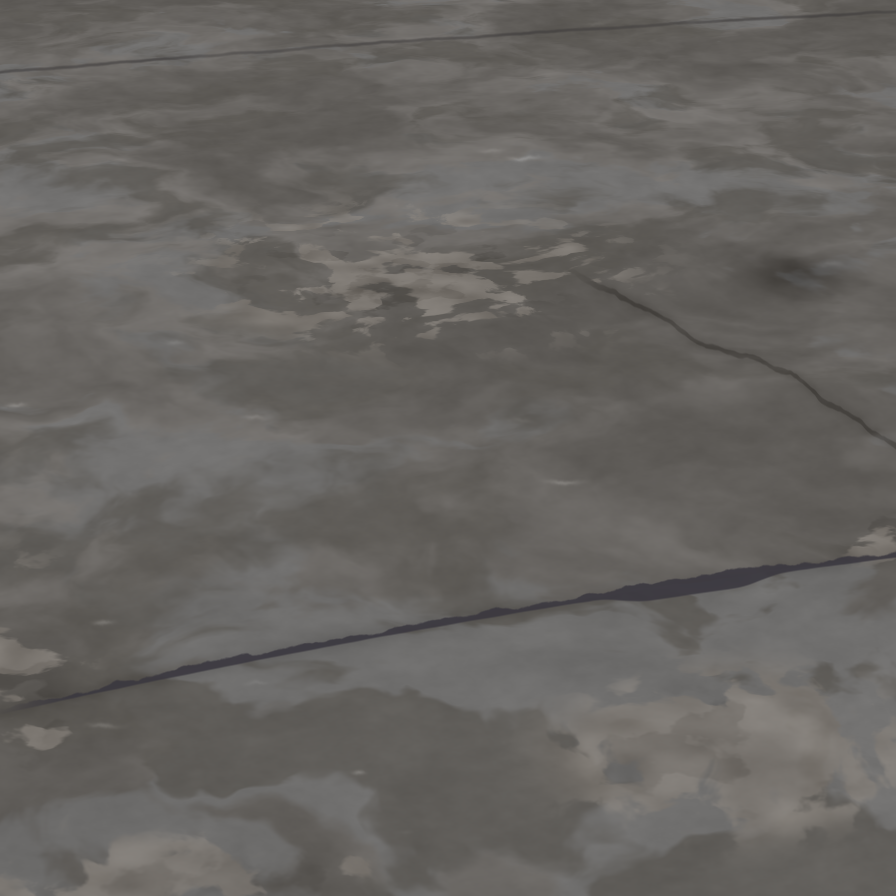
This texture is drawn by a WebGL 2 fragment shader. Its source:

```glsl
#version 300 es
precision highp float;
// Worn concrete floor seen at a slant: stained slabs with flaking patches,
// two dark joints and a wandering crack. Noise is sampled on a receding ground
// plane, so the marks grow flatter and finer toward the top.
uniform vec2 u_resolution;
out vec4 fragColor;

float hash(vec2 p) {
    vec3 q = fract(vec3(p.xyx) * 0.1031);
    q += dot(q, q.yzx + 33.33);
    return fract((q.x + q.y) * q.z);
}

float noise(vec2 p) {
    vec2 i = floor(p), f = fract(p);
    f = f * f * (3.0 - 2.0 * f);
    return mix(mix(hash(i), hash(i + vec2(1, 0)), f.x),
               mix(hash(i + vec2(0, 1)), hash(i + vec2(1, 1)), f.x), f.y);
}

float fbm(vec2 p) {
    float sum = 0.0, amp = 0.5;
    for (int i = 0; i < 5; i++) {
        sum += amp * noise(p);
        p = mat2(1.9, 0.5, -0.5, 1.9) * p + 7.3;
        amp *= 0.5;
    }
    return sum / 0.97;
}

// Soft elliptical region, 1 at its centre
float spot(vec2 p, vec2 centre, vec2 radius) {
    vec2 q = (p - centre) / radius;
    return exp(-dot(q, q));
}

float stroke(float dist, float halfWidth) {
    float soft = max(0.0014, 0.8 / u_resolution.y);
    return 1.0 - smoothstep(halfWidth - soft, halfWidth + soft, abs(dist));
}

void main() {
    vec2 uv = gl_FragCoord.xy / u_resolution;
    vec2 ground = vec2(uv.x - 0.5, 2.2) / (1.45 - uv.y);
    vec2 warp = vec2(fbm(ground * 4.0 + 3.0), fbm(ground * 4.0 + 17.0)) - 0.5;
    float broad = fbm(ground * 3.0 + warp * 1.5 + 5.0);
    float blotch = fbm(ground * 6.0 + warp * 2.0 + 31.0);
    float scuff = fbm(ground * 11.0 + warp * 2.0 + 53.0);
    float fine = fbm(ground * 20.0 + warp * 3.0 + 71.0);

    // Joint heights, and the slab nearest the viewer
    float wobble = fbm(uv * vec2(38.0, 22.0)) - 0.5;
    float nearJoint = 0.206 + 0.225 * uv.x - 0.05 * uv.x * uv.x + 0.006 * wobble;
    float farJoint = 0.919 + 0.085 * uv.x - 0.017 * uv.x * uv.x + 0.003 * wobble;
    float nearSlab = smoothstep(-0.003, 0.003, nearJoint - uv.y);

    // Broad tone
    float basin = spot(uv, vec2(0.89, 0.71), vec2(0.2, 0.09));
    float tone = broad + 0.35 * (blotch - 0.5) + 0.12 * basin
               + 0.14 * spot(uv, vec2(0.62, 0.86), vec2(0.25, 0.04))
               + 0.1 * spot(uv, vec2(0.1, 0.74), vec2(0.3, 0.05))
               - 0.12 * spot(uv, vec2(0.5, 0.53), vec2(0.3, 0.09));
    vec3 color = mix(vec3(0.365, 0.353, 0.338), vec3(0.468, 0.455, 0.442),
                     smoothstep(0.26, 0.76, tone));

    // Cool, smooth cement skin, mostly beside the near joint
    float skin = 0.14 * nearSlab + 0.17 * spot(uv, vec2(0.36, 0.31), vec2(0.35, 0.06))
               + 0.1 * basin - 0.06;
    color = mix(color, vec3(0.445, 0.444, 0.443),
                0.75 * smoothstep(0.5, 0.57, 0.6 * broad + 0.4 * scuff + skin));

    // Brown-grey stains: ragged on the near slab, softer further off
    float stainBias = 0.04 * nearSlab
                    + 0.22 * spot(uv, vec2(0.8, 0.02), vec2(0.25, 0.05))
                    + 0.16 * spot(uv, vec2(0.65, 0.75), vec2(0.07, 0.06))
                    + 0.13 * spot(uv, vec2(0.08, 0.81), vec2(0.15, 0.025))
                    + 0.12 * spot(uv, vec2(0.45, 0.79), vec2(0.2, 0.02))
                    + 0.12 * spot(uv, vec2(0.17, 0.385), vec2(0.13, 0.025))
                    - 0.1 * basin;
    float stainEdge = mix(0.08, 0.03, nearSlab);
    float stain = smoothstep(0.57 - stainEdge, 0.57 + stainEdge,
                             0.65 * blotch + 0.35 * scuff + stainBias);
    color = mix(color, vec3(0.358, 0.346, 0.328), 0.8 * stain);

    // Beige flaking patches with chipped edges and shadowed pits
    float flaking = spot(uv, vec2(0.82, 0.16), vec2(0.17, 0.08))
                  + 0.85 * spot(uv, vec2(0.46, 0.69), vec2(0.22, 0.07))
                  + 0.8 * spot(uv, vec2(0.02, 0.24), vec2(0.07, 0.12))
                  + 0.6 * spot(uv, vec2(0.98, 0.41), vec2(0.08, 0.04))
                  + 0.6 * spot(uv, vec2(0.2, 0.02), vec2(0.3, 0.05));
    float flake = smoothstep(0.57, 0.63, 0.55 * fine + 0.45 * scuff + 0.14 * flaking);
    vec3 flakeColor = vec3(0.505, 0.483, 0.458) + 0.12 * (noise(ground * 32.0) - 0.5);
    color = mix(color, flakeColor, 0.75 * flake * smoothstep(0.05, 0.4, flaking));
    float pit = smoothstep(0.6, 0.68, fbm(ground * 17.0 + 91.0) + 0.05 * flaking);
    color -= 0.04 * pit * smoothstep(0.2, 0.7, flaking);

    // Fine mottling and the dark hollow in the basin
    color += 0.05 * (fine - 0.5) + 0.025 * (fbm(uv * vec2(60.0, 110.0)) - 0.5);
    color -= 0.13 * spot(uv + 0.04 * warp, vec2(0.89, 0.697), vec2(0.06, 0.016));

    // Small bright chips
    for (int i = 0; i < 16; i++) {
        float k = float(i);
        vec2 chip = vec2(hash(vec2(k, 2.7)), hash(vec2(k, 9.1)));
        vec2 size = vec2(0.006 + 0.012 * hash(vec2(k, 5.3)), 0.0025);
        color += 0.11 * hash(vec2(k, 4.4)) * spot(uv + 0.012 * wobble, chip, size);
    }

    // Crack running from the stain to the right edge
    float crackY = 0.688 - 0.5 * (uv.x - 0.65) + 0.05 * (fbm(vec2(uv.x * 14.0, 4.0)) - 0.5);
    float crackOn = smoothstep(0.62, 0.7, uv.x);
    color -= crackOn * (0.07 * stroke(uv.y - crackY, 0.0022 + 0.006 * abs(wobble))
                      + 0.035 * exp(-pow((uv.y - crackY) / 0.009, 2.0)));

    // Joints: a thin far one, and a near one that widens where its edge broke
    color = mix(color, vec3(0.25, 0.24, 0.24),
                (0.4 + 0.4 * noise(uv * 17.0)) * stroke(uv.y - farJoint, 0.0016));
    float broken = smoothstep(0.66, 0.73, uv.x) * (1.0 - smoothstep(0.82, 0.88, uv.x));
    float gap = 0.0034 + 0.007 * broken + 0.007 * wobble;
    float jointDist = uv.y - nearJoint + 0.003 * broken;
    color -= 0.04 * exp(-pow(jointDist / 0.011, 2.0));
    color = mix(color, vec3(0.225, 0.215, 0.245),
                0.88 * stroke(jointDist, gap) * smoothstep(-0.02, 0.09, uv.x));

    fragColor = vec4(color, 1.0);
}
```
